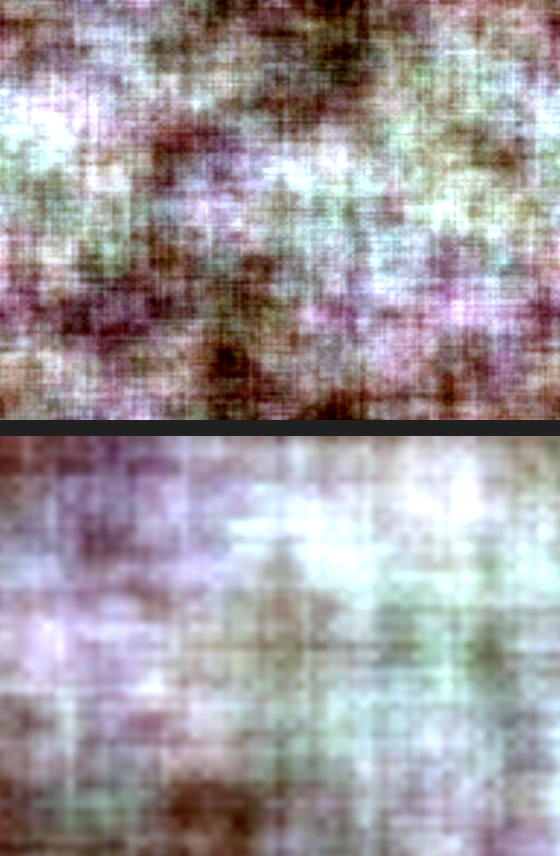
Top: the whole. Bottom: its middle third, enlarged.
This texture is drawn by a Shadertoy shader. Its source:

```glsl
// Seamless cloudy brown and blue-white cloth with a fine irregular cross weave.

const vec3 MEAN_COLOR = vec3(0.585, 0.525, 0.505);
const vec3 COLOR_SPREAD = vec3(0.19, 0.245, 0.285); // blue swings most: dark is brown, light is cool
const float TINT_AMOUNT = 0.05;
const float WEAVE_AMOUNT = 0.28;

float hash(vec2 cell, float seed) {
    return fract(sin(dot(vec3(cell, seed), vec3(127.1, 311.7, 74.7))) * 43758.5453);
}

// Signed value noise that wraps after a whole number of cells
float wrapNoise(vec2 uv, vec2 cells, float seed) {
    vec2 p = uv * cells;
    vec2 f = fract(p);
    vec2 lo = mod(floor(p), cells);
    vec2 hi = mod(lo + 1.0, cells);
    f = f * f * (3.0 - 2.0 * f);
    float bottom = mix(hash(lo, seed), hash(vec2(hi.x, lo.y), seed), f.x);
    float top = mix(hash(vec2(lo.x, hi.y), seed), hash(hi, seed), f.x);
    return 2.0 * mix(bottom, top, f.y) - 1.0;
}

// Rough clouds, scaled to a deviation near one
float clouds(vec2 uv, vec2 cells, float seed) {
    float sum = 0.0;
    float amplitude = 1.6;
    for (int i = 0; i < 6; i++) {
        sum += amplitude * wrapNoise(uv, cells, seed + float(i));
        cells *= 2.0;
        amplitude *= 0.7;
    }
    return sum;
}

// Long thin streaks along both axes, from broad bands to single threads
float weave(vec2 uv, float seed) {
    float sum = 0.0;
    vec2 across = vec2(48.0, 36.0);
    vec2 along = vec2(6.0, 5.0);
    for (int i = 0; i < 3; i++) {
        float layer = seed + float(i) * 2.0;
        sum += wrapNoise(uv, vec2(across.x, along.y), layer);
        sum += wrapNoise(uv, vec2(along.x, across.y), layer + 1.0);
        across *= 2.0;
        along *= 1.0 + step(0.5, float(i)); // finer threads are shorter
    }
    return sum;
}

void mainImage(out vec4 fragColor, in vec2 fragCoord) {
    vec2 uv = fragCoord / iResolution.xy;
    vec2 blotches = vec2(5.0, 4.0);

    // Shared light and dark
    float tone = 0.95 * clouds(uv, blotches, 3.0) + WEAVE_AMOUNT * weave(uv, 61.0);

    // Independent channel clouds give pink, blue and ochre patches
    vec3 tint = vec3(clouds(uv, blotches, 17.0),
                     clouds(uv, blotches, 29.0),
                     clouds(uv, blotches, 43.0));

    vec3 color = MEAN_COLOR + COLOR_SPREAD * tone + TINT_AMOUNT * tint;
    fragColor = vec4(clamp(color, 0.0, 1.0), 1.0);
}
```
